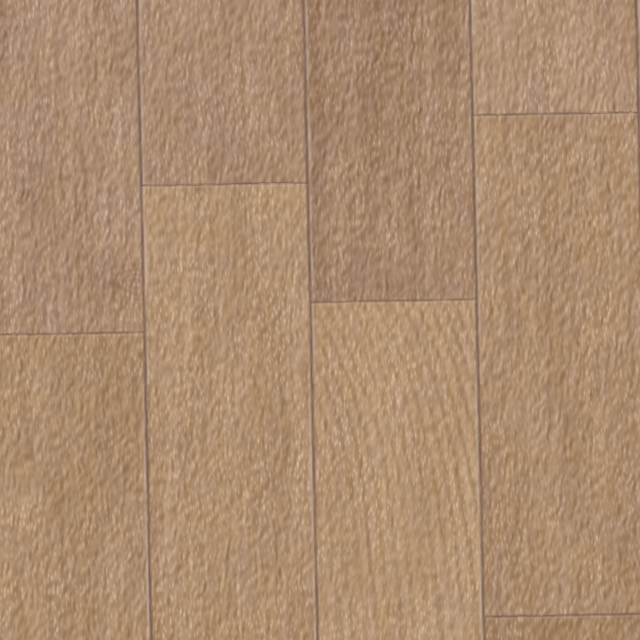
This texture is drawn by a WebGL 1 fragment shader. Its source:

```glsl
precision highp float;
// Oak plank floor: four slightly tilted columns of long boards with staggered
// end joints. Each board has its own tone; stretched noise gives the fibres,
// cellular noise the pale pores, and bent sine bands the growth rings.
uniform vec2 u_resolution;

const float BOARD_WIDTH = 0.26;
const float BOARD_LENGTH = 0.784;
const float FIRST_SEAM = 0.2365;
const vec2 TILT = vec2(0.0225, -0.018);
const vec3 OAK = vec3(0.679, 0.554, 0.445);
const vec3 PORE_TINT = vec3(0.90, 1.0, 1.12);
const vec3 COOL_TINT = vec3(-0.3, 0.0, 1.0);
const vec3 SEAM_DARK = vec3(0.45, 0.355, 0.31);
const vec3 SEAM_LIGHT = vec3(0.77, 0.68, 0.62);

float hash(vec2 p) {
  vec3 q = fract(p.xyx * 0.1031);
  q += dot(q, q.yzx + 33.33);
  return fract((q.x + q.y) * q.z);
}

float noise(vec2 p) {
  vec2 i = floor(p), f = fract(p);
  f = f * f * (3.0 - 2.0 * f);
  vec2 e = vec2(1.0, 0.0);
  return mix(mix(hash(i), hash(i + e), f.x),
             mix(hash(i + e.yx), hash(i + e.xx), f.x), f.y);
}

// Distance to the nearest scattered point
float cellular(vec2 p) {
  vec2 i = floor(p);
  float nearest = 2.0;
  for (int y = -1; y <= 1; y++) {
    for (int x = -1; x <= 1; x++) {
      vec2 cell = i + vec2(float(x), float(y));
      vec2 point = cell + vec2(hash(cell), hash(cell + 57.3));
      nearest = min(nearest, length(p - point));
    }
  }
  return nearest;
}

// Picks one component of v by column number
float pick(vec4 v, float column) {
  return dot(v, vec4(lessThan(abs(vec4(0.0, 1.0, 2.0, 3.0) - column), vec4(0.5))));
}

// Fine relief: long and short fibres plus embossed ripples
float fineGrain(vec2 p) {
  p.x += 0.005 * noise(p * vec2(45.0, 50.0));
  float strand = noise(p * vec2(220.0, 11.0)) - 0.5;
  float fibre = noise(p * vec2(260.0, 60.0)) - 0.5;
  vec2 q = vec2(p.x - 0.16 * p.y, p.y) * vec2(215.0, 90.0);
  float ripple = noise(q) - noise(q + vec2(0.9, -0.5));
  return 0.060 * strand + 0.066 * fibre + 0.092 * ripple;
}

// Short pale pores, crowded in some places and sparse in others
float pores(vec2 p) {
  float spot = 1.0 - smoothstep(0.05, 0.42, cellular(p * vec2(160.0, 62.0)));
  return spot * (0.3 + 1.2 * noise(p * vec2(34.0, 18.0)));
}

// Dark growth rings that fall to the right and steepen below the joint
float growthRings(vec2 p, float depth) {
  float bend = 0.13 * (1.0 - exp(-depth * 3.6));
  float wobble = 0.014 * noise(p * vec2(9.0, 4.0)) + 0.0025 * noise(p * vec2(50.0, 45.0));
  float wave = 0.5 + 0.5 * sin((p.x - bend + wobble) * 325.0);
  return (0.4 - wave * wave) * (0.5 + 0.8 * noise(p * vec2(16.0, 6.0)));
}

// Soft knot with flattened arches around it
float knot(vec2 offset) {
  float r = length(offset * vec2(1.0, 1.9));
  float arches = sin(r * 330.0 + 5.0 * noise(offset * 45.0));
  return exp(-r * r * 240.0) * (0.05 + 0.018 * arches);
}

// Soft coverage of a line, fading over its half width and one pixel
float line(float d, float halfWidth, float pixel) {
  return 1.0 - smoothstep(0.1 * halfWidth, 1.7 * halfWidth + 0.5 * pixel, abs(d));
}

void main() {
  vec2 uv = gl_FragCoord.xy / u_resolution;
  float pixel = 1.0 / min(u_resolution.x, u_resolution.y);

  // Board layout
  vec2 p = uv + TILT * uv.yx;
  float across = (p.x - FIRST_SEAM) / BOARD_WIDTH + 1.0;
  float column = mod(floor(across), 4.0);
  float along = (p.y - pick(vec4(0.477, 0.706, 0.519, 0.807), column)) / BOARD_LENGTH;
  float row = floor(along);
  float upper = step(-0.5, row);
  float seam = (fract(across + 0.5) - 0.5) * BOARD_WIDTH;
  float joint = (fract(along + 0.5) - 0.5) * BOARD_LENGTH;
  float depth = (1.0 - fract(along)) * BOARD_LENGTH;

  // Tone and ring strength of each board
  vec4 upperTone = vec4(-0.004, -0.008, -0.034, 0.018);
  vec4 lowerTone = vec4(-0.003, 0.010, 0.024, -0.004);
  float tone = pick(mix(lowerTone, upperTone, upper), column);
  tone -= 0.032 * step(row, -1.5);
  float rings = pick(mix(vec4(0.15, 0.25, 1.0, 0.15), vec4(0.3, 0.25, 0.1, 0.1), upper), column);

  // Wood figure
  vec2 wood = p + vec2(column * 3.7, row * 5.3 + 11.0);
  tone += fineGrain(wood) * (1.0 - 0.25 * rings);
  tone += 0.058 * rings * growthRings(wood, depth);
  tone += 0.034 * (noise(wood * vec2(34.0, 3.0)) - 0.5);
  tone += 0.020 * (noise(wood * vec2(9.0, 5.0)) - 0.5);
  float firstBoard = upper * step(column, 0.5) * step(across, 1.0);
  tone -= firstBoard * (knot(uv - vec2(0.212, 0.562)) + 0.6 * knot((uv - vec2(0.035, 0.695)) * 2.0));

  // Colour: cooler upper boards, drifting warmth, pale grey-pink pores
  float cool = 0.022 * (upper - 0.35) * (1.0 - 0.6 * uv.x);
  cool += 0.026 * (noise(wood * vec2(60.0, 28.0) + 31.0) - 0.5);
  cool -= 0.008 * rings;
  vec3 color = OAK + tone * vec3(0.96, 1.0, 1.0) + COOL_TINT * cool;
  color += PORE_TINT * 0.064 * (pores(wood) - 0.2);

  // Grooves between boards, broken by wear, with a pale bevel
  float wear = noise(vec2(column * 9.0, p.y * 24.0));
  float chips = noise(vec2(column * 5.0 + 3.0, p.y * 90.0));
  float bevelSide = mix(-0.0036, 0.0038, step(0.4, uv.y));
  color = mix(color, SEAM_LIGHT, line(seam - bevelSide, 0.0022, pixel) * (0.1 + 0.6 * wear));
  color = mix(color, SEAM_DARK, line(seam, 0.0021, pixel) * (0.45 + 0.25 * wear + 0.25 * chips));
  float jointWear = noise(vec2(p.x * 50.0, row));
  color = mix(color, SEAM_LIGHT, line(joint + 0.0034, 0.0016, pixel) * 0.2);
  color = mix(color, SEAM_DARK, line(joint, 0.0016, pixel) * (0.25 + 0.4 * jointWear));
  gl_FragColor = vec4(color, 1.0);
}
```
